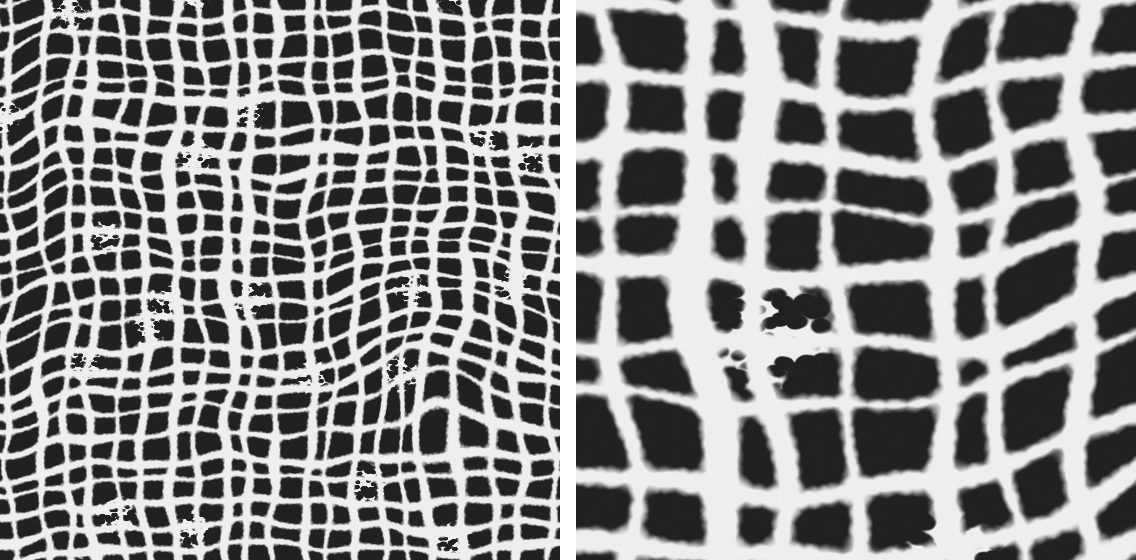
Left: the whole. Right: its middle third, enlarged.
This texture is drawn by a Shadertoy shader. Its source:

```glsl
vec3 hash3(vec2 p) {
    vec3 q = vec3(dot(p, vec2(127.1, 311.7)), dot(p, vec2(269.5, 183.3)), dot(p, vec2(419.2, 371.9)));
    return fract(sin(q) * 43758.55);
}

// Distance to the nearest scattered cell point
float cellular(vec2 p) {
    vec2 cell = floor(p);
    float nearest = 2.0;
    for (int j = -1; j <= 1; j++)
    for (int i = -1; i <= 1; i++) {
        vec2 c = cell + vec2(i, j);
        nearest = min(nearest, length(c + hash3(c).xy - p));
    }
    return nearest;
}

float bump(vec2 p, vec2 center, vec2 size) {
    vec2 q = (p - center) / size;
    return exp(-dot(q, q));
}

// Pulled cloth: broad waves plus local stretches
vec2 warpCloth(vec2 p) {
    vec2 shift = 0.007 * sin(p.yx * vec2(13.0, 11.0) + p * 5.0 + vec2(1.0, 2.5));
    shift += 0.003 * sin(p.yx * 29.0 + p * vec2(9.0, 14.0));
    shift.y -= 0.036 * (1.0 - smoothstep(0.0, 0.12, p.x));
    shift.y += 0.08 * bump(p, vec2(0.76, 0.39), vec2(0.15, 0.17));
    shift.x -= 0.048 * bump(p, vec2(0.77, 0.23), vec2(0.10, 0.15));
    shift.x -= 0.018 * bump(p, vec2(0.89, 0.70), vec2(0.07, 0.09));
    return p - shift;
}

// Signed distance to a family of wavering, uneven threads
float threads(float across, float along, float count, float halfWidth, float seed) {
    float x = across * count, base = floor(x), d = 1.0;
    for (int i = -1; i <= 1; i++) {
        float id = base + float(i);
        vec3 h = hash3(vec2(id, seed));
        float center = id + 0.5 + 0.36 * (h.x - 0.5);
        center += 0.09 * sin(along * 24.0 + h.y * 40.0) + 0.06 * sin(along * 53.0 + h.z * 40.0);
        float slub = step(0.7, h.y) * pow(0.5 + 0.5 * sin(along * 8.0 + h.x * 40.0), 10.0);
        float width = 0.62 + 0.65 * h.z + 0.2 * sin(along * 41.0 + h.x * 50.0) + 0.8 * slub;
        d = min(d, abs(x - center) / count - halfWidth * width);
    }
    return d;
}

float smoothMin(float a, float b, float k) {
    float h = max(k - abs(a - b), 0.0) / k;
    return min(a, b) - 0.25 * k * h * h;
}

void mainImage(out vec4 fragColor, in vec2 fragCoord) {
    vec2 uv = fragCoord / iResolution.xy;
    vec2 cloth = warpCloth(uv);

    // Open weave with rounded crossings
    float warpThreads = threads(cloth.x, cloth.y, 21.0, 0.0066, 3.0);
    float weftThreads = threads(cloth.y, cloth.x, 25.0, 0.0052, 8.0);
    float d = smoothMin(warpThreads, weftThreads, 0.007);

    // Ragged edges and a few fuzzy tufts
    float fray = cellular(uv * 130.0);
    float tuft = 1.0 - smoothstep(0.04, 0.2, cellular(uv * 4.5 + 2.0));
    d += 0.0025 * (fray - 0.45);
    d -= 0.016 * tuft * smoothstep(0.3, 0.8, cellular(uv * vec2(85.0, 120.0)));

    // Soft edge from pale thread to dark gap
    float soft = max(0.0026, 1.0 / iResolution.y);
    float cover = 1.0 - smoothstep(-soft, soft, d);
    float shade = mix(0.13, 0.935, cover) + 0.015 * (fray - 0.5);
    fragColor = vec4(vec3(shade), 1.0);
}
```
